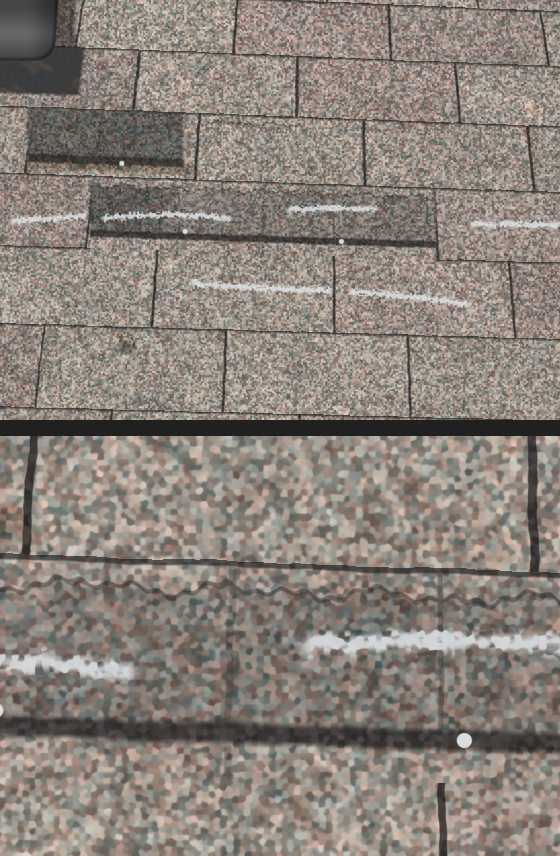
Top: the whole. Bottom: its middle third, enlarged.
Write a Shadertoy shader that draws this texture.

```glsl
// Weathered asphalt shingles in slight perspective: staggered tabs, dark slots,
// cellular grit, two torn courses, chalk strokes, nails and a vent.
// Space is y-down with canvas height 1; courses and tabs come from formulas.

const float ROW_START = -0.0295, ROW_STEP = 0.1273, ROW_GROWTH = 0.00648;
const float TAB_WIDTH = 0.361, TAB_GROWTH = 0.0144, VANISH_X = 0.781;
const float STAGGER_START = -1.6, STAGGER = 0.408;
const float GRIT_SCALE = 205.0, GRIT_CONTRAST = 0.62;
const float EDGE_WIDTH = 0.0045, SLOT_WIDTH = 0.0036;
const vec3 BEIGE = vec3(0.605, 0.575, 0.535);
const vec3 PINK = vec3(0.575, 0.52, 0.495);
const vec3 SHADOW = vec3(0.19, 0.18, 0.175);
const vec3 BARE = vec3(0.33, 0.325, 0.31);
const vec3 DIRT = vec3(0.43, 0.36, 0.30);
const vec3 CHALK = vec3(0.86, 0.87, 0.88);
const vec3 METAL = vec3(0.28, 0.285, 0.29);

// Stroke ends (start, end) and sags
const vec4 STROKES[6] = vec4[6](
    vec4(0.026, 0.527, 0.205, 0.514), vec4(0.243, 0.519, 0.552, 0.519),
    vec4(0.686, 0.499, 0.899, 0.499), vec4(1.12, 0.535, 1.35, 0.537),
    vec4(0.455, 0.674, 0.79, 0.692), vec4(0.833, 0.694, 1.115, 0.726));
const float SAGS[6] = float[6](0.0, -0.007, -0.003, -0.002, 0.003, -0.004);
const vec2 NAILS[3] = vec2[3](vec2(0.29, 0.389), vec2(0.441, 0.551), vec2(0.813, 0.575));

vec3 hash3(vec2 p) {
    vec3 q = fract(p.xyx * vec3(0.1031, 0.1030, 0.0973));
    q += dot(q, q.yxz + 33.33);
    return fract((q.xxy + q.yzz) * q.zyx);
}

// Cellular grit: softly blended random values of nearby granules
vec3 grit(vec2 p) {
    vec3 sum = vec3(0.0);
    float total = 0.0;
    for (int k = 0; k < 9; k++) {
        vec2 id = floor(p) + vec2(k % 3 - 1, k / 3 - 1);
        vec2 d = id + 0.15 + 0.7 * hash3(id + 57.0).xy - p;
        float weight = exp(-7.0 * dot(d, d));
        sum += weight * hash3(id + 211.0);
        total += weight;
    }
    return sum / total - 0.5;
}

float waves(vec2 p) {
    return (sin(p.x * 7.0 + 2.0 * sin(p.y * 5.0)) + sin(p.y * 11.0 - p.x * 4.0)
          + 0.6 * sin(p.x * 23.0 + 3.0 * sin(p.y * 17.0))) / 2.6;
}

// Coverage inside a signed distance, and inside an interval
float cover(float d, float soft) { return 1.0 - smoothstep(-soft, soft, d); }

float band(float x, float lo, float hi, float soft) {
    return cover(lo - x, soft) * cover(x - hi, soft);
}

float roundBox(vec2 p, vec2 halfSize, float r) {
    vec2 q = abs(p) - halfSize + r;
    return length(max(q, 0.0)) + min(max(q.x, q.y), 0.0) - r;
}

// Distance to the nearest slot of a course
float slotDistance(float tabU, float row, float width) {
    return abs(fract(tabU - STAGGER_START - STAGGER * row + 0.5) - 0.5) * width;
}

void mainImage(out vec4 fragColor, in vec2 fragCoord) {
    float px = 1.0 / iResolution.y;
    vec2 p = vec2(fragCoord.x, iResolution.y - fragCoord.y) * px;
    vec3 grain = grit(p * GRIT_SCALE), lumps = grit(p * GRIT_SCALE * 0.4 + 40.0);
    float stain = waves(p * 2.5), wobble = 0.0012 * waves(p * 9.0);

    // Course and tab coordinates
    float y = p.y - (0.043 - 0.018 * p.y) * p.x + wobble;
    float t = (sqrt(ROW_STEP * ROW_STEP + 4.0 * ROW_GROWTH * (y - ROW_START)) - ROW_STEP) / (2.0 * ROW_GROWTH);
    float row = floor(t), f = fract(t);
    float rowHeight = ROW_STEP + 2.0 * ROW_GROWTH * t;
    float width = TAB_WIDTH + TAB_GROWTH * t;
    float tabU = (p.x + wobble - VANISH_X) / width;
    float tab = floor(tabU - STAGGER_START - STAGGER * row);
    vec3 tabRandom = hash3(vec2(tab + 20.0, row + 9.0));

    // Torn courses
    float isUpper = float(row == 2.0), tornSpan = band(p.x, 0.215, 1.038, 0.003);
    float upper = isUpper * band(p.x, 0.065, 0.437, 0.006);
    float lower = float(row == 3.0) * tornSpan;
    float torn = max(upper, lower);
    float tear = 0.14 + 0.05 * waves(p * vec2(14.0, 3.0));

    // Tab tint, bare patches, dirt and a dark spot
    vec3 color = mix(BEIGE, PINK, tabRandom.x) * (0.96 + 0.1 * tabRandom.y + 0.035 * stain);
    float fade = mix(0.85, 0.42, smoothstep(0.36, 0.44, p.x));
    color = mix(color, BARE, max(upper * band(f, 0.02, 0.76, 0.03) * 0.85, lower * band(f, tear, 0.8, 0.02) * fade));
    float dirt = isUpper * band(p.x, 0.06, 0.47, 0.012) * band(f, 0.76, 0.93, 0.06);
    color = mix(color, DIRT, dirt * (0.6 + 0.25 * stain));
    color *= 1.0 - 0.35 * cover(length(p - vec2(0.3, 0.825)) + 0.012 * lumps.x - 0.019, 0.007);

    // Mineral granules
    color *= 1.0 + GRIT_CONTRAST * grain.x + 0.22 * lumps.x;
    color += vec3(0.1, -0.02, -0.05) * (grain.y + 0.4 * lumps.y);

    // Slots, course edges and tear marks
    float slotSize = SLOT_WIDTH * mix(0.45, 1.15, tabRandom.z);
    float slot = cover(slotDistance(tabU, row, width) - slotSize, px);
    float under = cover(slotDistance(tabU, row + 1.0, width) - 0.002, px);
    float edge = cover(f * rowHeight - EDGE_WIDTH, 1.5 * px) * (1.0 - 0.9 * float(row == 4.0) * tornSpan);
    float strip = max(upper * band(f, 0.71, 0.83, 0.025), lower * band(f, 0.76, 0.85, 0.02));
    float crack = max(isUpper * band(p.x, 0.47, 0.72, 0.01), lower) * cover(abs(f - tear) * rowHeight - 0.002, px);
    float dark = max(slot * (1.0 - 0.65 * torn), under * torn * 0.5 * step(f, 0.8));
    dark = max(dark, max(edge * 0.85, crack * 0.55));
    color = mix(color, SHADOW * (1.0 + 0.5 * grain.x), max(dark * 0.9, strip * 0.85));

    // Chalk strokes broken by grit, then nails
    for (int i = 0; i < 6; i++) {
        vec4 s = STROKES[i];
        float k = (p.x - s.x) / (s.z - s.x);
        float d = abs(p.y - mix(s.y, s.w, k) - SAGS[i] * 4.0 * k * (1.0 - k) + 0.004 * lumps.z);
        color = mix(color, CHALK, 0.9 * cover(d + 0.01 * grain.z - 0.006, 0.004) * band(k, 0.0, 1.0, 0.03));
    }
    for (int i = 0; i < 3; i++) color = mix(color, CHALK, cover(length(p - NAILS[i]) - 0.006, px));

    // Vent: shade, flashing plate and rounded hood
    color *= 1.0 - 0.4 * cover(p.x - 0.178, 0.008) * cover(p.y - 0.11, 0.01);
    float plate = roundBox(p - vec2(0.059 - 0.12 * p.y, 0.163 + 0.03 * p.x), vec2(0.153, 0.055), 0.008);
    color *= 1.0 - 0.45 * cover(plate - 0.004, 0.005);
    vec3 plateColor = mix(METAL * 0.82, DIRT, 0.35 * smoothstep(0.2, 0.8, waves(p * 6.0)));
    color = mix(color, plateColor * (1.0 + 0.1 * grain.x), cover(plate, px));
    float hood = roundBox(p - vec2(-0.07 - 0.06 * p.y, 0.0), vec2(0.208, 0.144), 0.045);
    vec3 hoodColor = METAL * (0.95 + 0.5 * band(p.y, 0.05, 0.11, 0.04)) * (1.0 - 0.3 * smoothstep(0.06, 0.13, p.x));
    color = mix(color, hoodColor * mix(1.0, 0.6, smoothstep(-0.012, 0.0, hood)), cover(hood, px));
    fragColor = vec4(clamp(color, 0.0, 1.0), 1.0);
}
```
